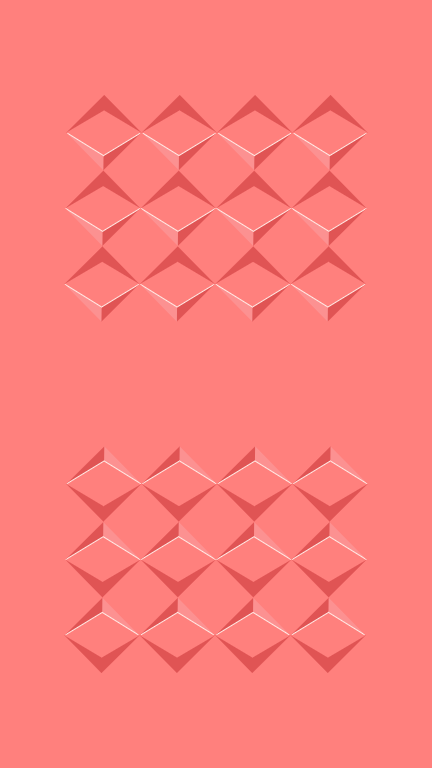
A WebGL 1 fragment shader for this background:

```glsl
precision highp float;
uniform vec2 u_resolution;

// Colours
const vec3 BACKGROUND = vec3(1.0, 0.50, 0.49);
const vec3 SHADE = vec3(0.88, 0.33, 0.33);
const vec3 TINT = vec3(0.99, 0.57, 0.57);
const vec3 RIDGE = vec3(1.0, 0.92, 0.90);

// Layout, in fractions of the canvas height
const vec2 PITCH = vec2(0.0982, 0.0986);
const vec2 GRID = vec2(4.0, 3.0);
const float GROUP_OFFSET = 0.2288;
const float SHEAR = 0.0125;

// Diamond shape, in fractions of a cell
const float RADIUS = 0.497;
const float UPPER_INNER = 0.293;
const float LOWER_INNER = 0.304;
const float RIDGE_HALF_WIDTH = 0.0066;

// Antialiased coverage of a signed distance, positive inside
float coverage(float dist, float pixel) {
    return clamp(0.5 + dist / pixel, 0.0, 1.0);
}

// Signed distance to a rhombus edge, positive outside
float rhombusEdge(vec2 p, float halfWidth, float halfHeight) {
    vec2 a = abs(p);
    float slope = halfHeight / halfWidth;
    return (a.y + slope * a.x - halfHeight) / sqrt(1.0 + slope * slope);
}

vec3 diamond(vec2 p, float pixel) {
    float upper = step(0.0, p.y);
    float innerHeight = mix(LOWER_INNER, UPPER_INNER, upper);
    float outer = rhombusEdge(p, RADIUS, RADIUS);
    float inner = rhombusEdge(p, RADIUS, innerHeight);
    float body = coverage(-outer, pixel);

    // Shaded chevron above, one tinted and one shaded facet below
    vec3 lowerFacet = mix(TINT, SHADE, coverage(p.x, pixel));
    vec3 facet = mix(lowerFacet, SHADE, upper);
    vec3 color = mix(BACKGROUND, facet, body * coverage(inner, pixel));

    // Bright ridge along the lower inner edge
    float ridge = coverage(RIDGE_HALF_WIDTH - abs(inner), pixel);
    return mix(color, RIDGE, ridge * body * (1.0 - upper));
}

void main() {
    vec2 p = (gl_FragCoord.xy - 0.5 * u_resolution) / u_resolution.y;

    // The lower group is the upper one turned by half a circle
    p = p.y < 0.0 ? -p : p;
    p.y -= GROUP_OFFSET;
    p.x -= SHEAR * p.y;

    // Repeat the diamond over a bounded grid
    vec2 cell = p / PITCH + 0.5 * GRID;
    vec2 inside = step(vec2(0.0), cell) * step(cell, GRID);
    float pixel = 1.0 / (u_resolution.y * PITCH.y);
    vec3 color = diamond(fract(cell) - 0.5, pixel);

    gl_FragColor = vec4(mix(BACKGROUND, color, inside.x * inside.y), 1.0);
}
```
